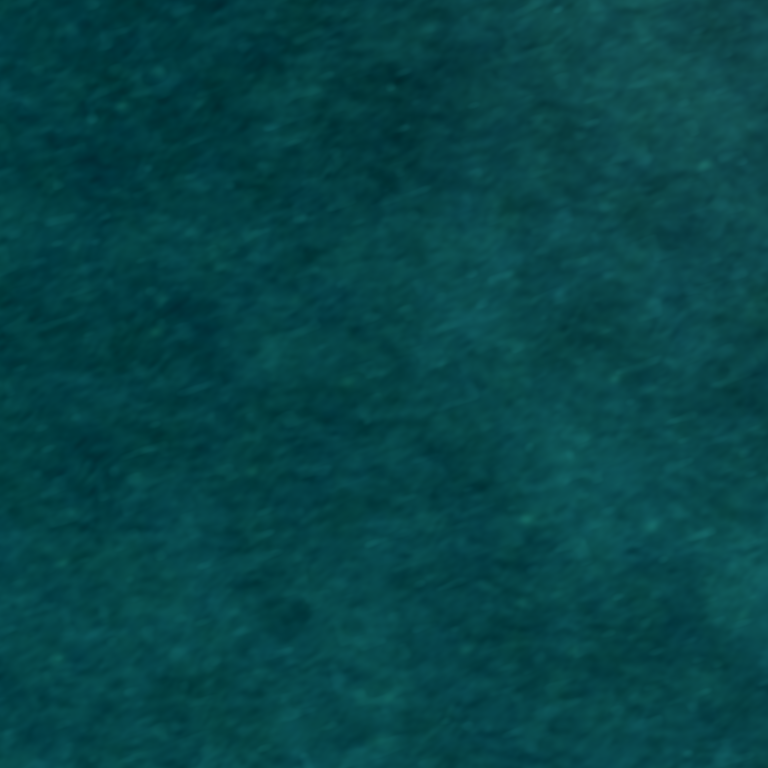
Write a Shadertoy shader that draws this texture.

```glsl
// Dark teal felt-like surface with soft mottling, slanted fibres and faint glints.
#define MID_TEAL vec3(0.021, 0.265, 0.277)
#define TONE_STEP vec3(0.015, 0.037, 0.035)
#define HUE_SHIFT vec3(0.003, 0.008, -0.011)
#define FIBRE_ANGLE 0.32
#define FIBRE_FREQ vec2(36.0, 80.0)
#define FIBRE_GAIN 0.85
#define MOTTLE_FREQ 9.0
#define MOTTLE_GAIN 1.25
#define GRAIN_GAIN 0.3
#define FLECK_GAIN 1.1
#define GLINT_CELLS 17.0
#define GLINT_SHARE 0.2

// Integer hash giving a value in 0..1
float hash(vec2 cell, uint seed) {
    uvec2 q = uvec2(ivec2(cell)) * uvec2(1597u, 3812u) + seed * 7919u;
    uint h = (q.x ^ (q.y << 7)) * 74779u + q.y * 9241u;
    h = (h ^ (h >> 15)) * 73244475u;
    h = (h ^ (h >> 13)) * 31153u;
    h ^= h >> 16;
    return float(h & 65535u) / 65535.0;
}

// Smooth value noise in -1..1
float noise(vec2 p, uint seed) {
    vec2 cell = floor(p), f = fract(p);
    f = f * f * (3.0 - 2.0 * f);
    float low = mix(hash(cell, seed), hash(cell + vec2(1, 0), seed), f.x);
    float high = mix(hash(cell + vec2(0, 1), seed), hash(cell + vec2(1, 1), seed), f.x);
    return 2.0 * mix(low, high, f.y) - 1.0;
}

mat2 rotation(float angle) {
    float c = cos(angle), s = sin(angle);
    return mat2(c, -s, s, c);
}

// Layered noise, turned at each octave to hide the lattice
float fbm(vec2 p, uint seed) {
    float sum = 0.0, gain = 0.6;
    for (uint i = 0u; i < 4u; i++) {
        sum += gain * noise(p, seed + i);
        p = rotation(0.9) * p * 2.03 + 5.3;
        gain *= 0.7;
    }
    return sum;
}

// Short strokes at three different slants, flatter toward the right
float fibres(vec2 uv) {
    vec2 warp = 0.01 * vec2(noise(uv * 13.0, 20u), noise(uv * 13.0, 21u));
    warp.y += 0.08 * uv.x * uv.x;
    float sum = 0.0, gain = 0.65;
    for (uint i = 0u; i < 3u; i++) {
        float k = float(i);
        vec2 p = rotation(FIBRE_ANGLE + 0.3 * (k - 1.0)) * (uv + warp);
        sum += gain * noise(p * FIBRE_FREQ * (1.0 + 0.4 * k) + 31.0 * k, 30u + i);
        gain *= 0.9;
    }
    return sum;
}

// Small pale flecks where fine noise peaks
float flecks(vec2 uv) {
    float peak = noise(rotation(FIBRE_ANGLE) * uv * vec2(42.0, 72.0), 60u);
    return smoothstep(0.35, 1.0, peak);
}

// Sparse soft glints, at most one in each cell
float glints(vec2 uv) {
    vec2 p = uv * GLINT_CELLS;
    vec2 cell = floor(p);
    float chosen = step(hash(cell, 40u), GLINT_SHARE);
    vec2 centre = 0.3 + 0.4 * vec2(hash(cell, 41u), hash(cell, 42u));
    vec2 d = rotation(FIBRE_ANGLE) * (fract(p) - centre) / vec2(0.17, 0.12);
    float power = hash(cell, 43u);
    return chosen * mix(0.3, 2.6, power * power) * exp(-dot(d, d));
}

void mainImage(out vec4 fragColor, in vec2 fragCoord) {
    vec2 uv = fragCoord / iResolution.xy;

    // Broad light: dim upper left, pale upper right, a band falling rightward
    float corner = smoothstep(0.8, 0.0, length(uv - vec2(1.0, 1.0)));
    float shade = smoothstep(0.55, 0.0, length((uv - vec2(0.28, 0.95)) * vec2(1.0, 1.2)));
    float across = (uv.y - 0.88 + 0.62 * uv.x) / 0.1;
    float band = exp(-across * across) * smoothstep(0.35, 0.8, uv.x);
    float foot = smoothstep(0.35, 0.0, length(uv - vec2(0.22, 0.05)));
    float light = 0.7 * (uv.x - 0.5) + 0.9 * corner - 1.15 * shade + 0.8 * band + 0.6 * foot;

    // Surface detail: clumps, strokes, grain, flecks and glints
    float mottle = fbm(uv * MOTTLE_FREQ * vec2(0.9, 1.15) + 3.0, 1u);
    float grain = noise(rotation(0.5) * uv * vec2(110.0, 150.0), 50u);
    float glint = glints(uv);
    float tone = light + MOTTLE_GAIN * mottle + FIBRE_GAIN * fibres(uv);
    tone += GRAIN_GAIN * grain + FLECK_GAIN * flecks(uv) + glint - 0.15;

    // Finer drift between green and blue, greyer toward the pale corner
    float hue = fbm(uv * 18.0 + 17.0, 10u) + 0.5 * glint;
    vec3 color = MID_TEAL + TONE_STEP * tone + HUE_SHIFT * hue;
    color.r += 0.028 * corner + 0.012 * (uv.x - 0.5);
    fragColor = vec4(clamp(color, 0.0, 1.0), 1.0);
}
```
